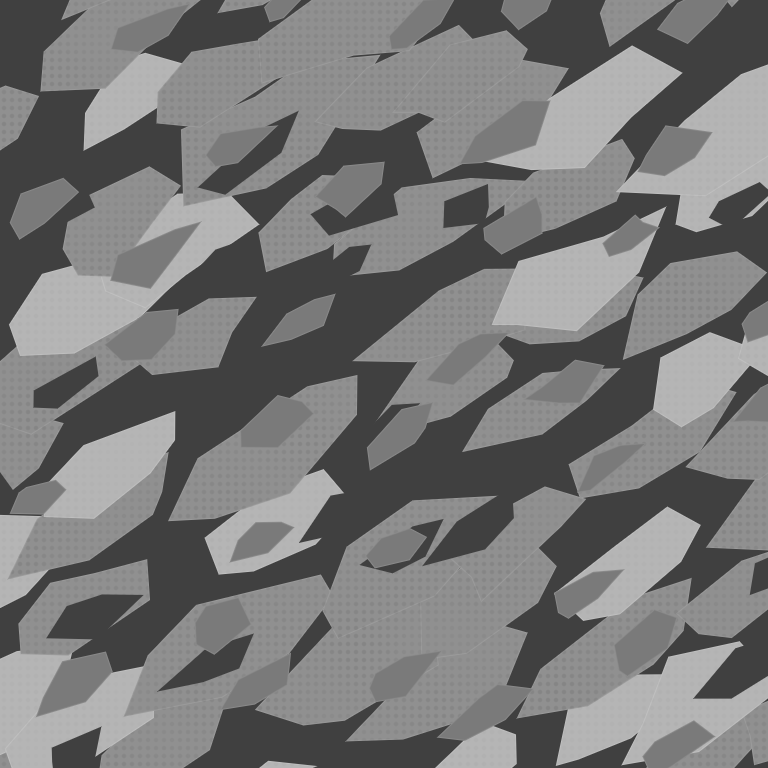
A WebGL 2 fragment shader for this pattern:

```glsl
#version 300 es
precision highp float;

uniform vec2 u_resolution;
out vec4 fragColor;

const float TAU = 6.2831853;
const float CHARCOAL = 0.25;
const float SLATE = 0.48;
const float ASH = 0.565;
const float SILVER = 0.71;

float hash(vec3 key) {
    key = fract(key * 0.1031);
    key += dot(key, key.zyx + 31.32);
    return fract((key.x + key.y) * key.z);
}

vec2 gradient(vec2 cell) {
    float angle = TAU * hash(vec3(cell, 91.0));
    return vec2(cos(angle), sin(angle));
}

float gradientNoise(vec2 p) {
    vec2 i = floor(p), f = fract(p);
    vec2 u = f * f * f * (f * (f * 6.0 - 15.0) + 10.0);
    vec2 x = vec2(1.0, 0.0), y = vec2(0.0, 1.0);
    float low = mix(dot(gradient(i), f), dot(gradient(i + x), f - x), u.x);
    float high = mix(dot(gradient(i + y), f - y), dot(gradient(i + 1.0), f - 1.0), u.x);
    return mix(low, high, u.y);
}

// Corner of a ragged polygon, in units of its grid cell
vec2 corner(vec3 key, int index, int count, float radius) {
    vec3 k = key + vec3(0.0, 0.0, 7.0 + 2.0 * float(index));
    float turn = float(index) + 0.7 * (hash(k) - 0.5) + hash(key);
    float angle = TAU * turn / float(count);
    float reach = radius * mix(0.66, 1.34, hash(k + vec3(0.0, 0.0, 1.0)));
    return reach * vec2(cos(angle), sin(angle));
}

// Signed distance to the polygon after slanting it with the frame
float polygon(vec2 p, mat2 frame, vec3 key, int count, float radius) {
    vec2 a = frame * corner(key, count - 1, count, radius);
    float nearest = 1e9, side = 1.0;
    for (int i = 0; i < count; i++) {
        vec2 b = frame * corner(key, i, count, radius);
        vec2 edge = a - b, w = p - b;
        vec2 gap = w - edge * clamp(dot(w, edge) / dot(edge, edge), 0.0, 1.0);
        nearest = min(nearest, dot(gap, gap));
        bvec3 crossing = bvec3(p.y >= b.y, p.y < a.y, edge.x * w.y > edge.y * w.x);
        if (all(crossing) || all(not(crossing))) side = -side;
        a = b;
    }
    return side * sqrt(nearest);
}

// Scatter polygons of two tones over a slanted, jittered grid
float scatter(float under, vec2 p, mat2 frame, float seed, int corners,
              float radius, float density, vec2 tones, float rim, float pixel) {
    vec2 home = floor(inverse(frame) * p);
    float shade = under;
    for (int y = -1; y <= 1; y++) {
        for (int x = -1; x <= 1; x++) {
            vec2 cell = home + vec2(x, y);
            vec3 key = vec3(cell, seed);
            if (hash(key + vec3(0.0, 0.0, 1.0)) > density) continue;
            vec2 jitter = vec2(hash(key + vec3(0.0, 0.0, 2.0)),
                               hash(key + vec3(0.0, 0.0, 3.0))) - 0.5;
            vec2 center = frame * (cell + 0.5 + 0.6 * jitter);
            float size = radius * mix(0.8, 1.18, hash(key + vec3(0.0, 0.0, 4.0)));
            float d = polygon(p - center, frame, key, corners, size);
            float tone = hash(key + vec3(0.0, 0.0, 5.0)) < 0.5 ? tones.x : tones.y;
            tone += rim * (1.0 - smoothstep(0.0, 0.0022, -d));
            shade = mix(shade, tone, clamp(0.5 - d / pixel, 0.0, 1.0));
        }
    }
    return shade;
}

// Fine grid of soft dots, fading in and out
float dotScreen(vec2 p, float pitch, float pixel) {
    vec2 cell = abs(fract(p / pitch) - 0.5);
    float blur = max(0.08, pixel / pitch);
    float spot = 1.0 - smoothstep(0.27 - blur, 0.27 + blur, length(cell));
    return spot * clamp(0.75 + 0.7 * gradientNoise(p * 9.0), 0.2, 1.0);
}

void main() {
    float pixel = 1.0 / min(u_resolution.x, u_resolution.y);
    vec2 p = gl_FragCoord.xy * pixel;
    mat2 patchFrame = mat2(0.185, 0.075, 0.031, 0.116);
    mat2 flakeFrame = mat2(0.21, 0.085, 0.035, 0.145);

    float dots = dotScreen(p, 1.0 / 96.0, pixel);
    vec2 patchTones = vec2(SILVER - 0.018 * dots, ASH - 0.045 * dots);

    // Large patches, dark cuts through them, small flakes on top
    float shade = CHARCOAL;
    shade = scatter(shade, p, patchFrame, 11.0, 7, 0.57, 0.92, patchTones, 0.05, pixel);
    shade = scatter(shade, p, patchFrame, 47.0, 5, 0.29, 0.4, vec2(CHARCOAL), 0.0, pixel);
    shade = scatter(shade, p, flakeFrame, 73.0, 6, 0.21, 0.8, vec2(SLATE), 0.07, pixel);

    fragColor = vec4(vec3(shade), 1.0);
}
```
